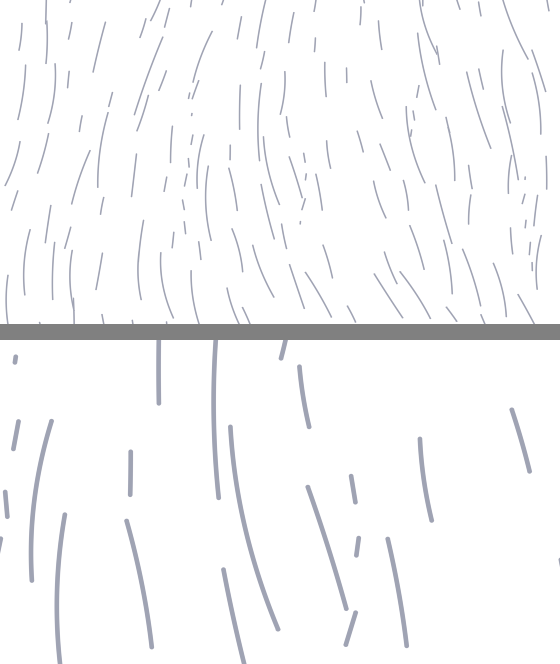
Top: the whole. Bottom: its middle third, enlarged.
Give the GLSL for this pattern, as a WebGL 1 fragment shader.

```glsl
precision highp float;

uniform vec2 u_resolution;

float hash(vec2 p) {
  return fract(sin(dot(p, vec2(127.1, 311.7))) * 43758.5453);
}

// Lean of the strokes: a slow wave across, tipping left near the bottom
float leanField(vec2 c) {
  return 0.27 * sin(3.2 * c.x + 0.6 + 0.8 * sin(5.0 * c.y))
       - 0.35 * (1.0 - smoothstep(0.02, 0.3, c.y));
}

// Distance to a bent, mostly upright stroke centred on the origin
float strokeDistance(vec2 p, float halfLength, float lean, float bend) {
  float t = clamp(p.y, -halfLength, halfLength);
  float dx = p.x - lean * t - bend * t * t;
  float slope = lean + 2.0 * bend * t;
  return length(vec2(dx * inversesqrt(1.0 + slope * slope), p.y - t));
}

// Long strokes: one per cell, each column shifted by its own amount
float longStrokes(vec2 p) {
  vec2 cell = vec2(0.095, 0.165);
  float column = floor(p.x / cell.x);
  float nearest = 1.0;
  for (int i = -1; i <= 1; i++) {
    float x = column + float(i);
    float shift = hash(vec2(x, 91.3));
    float row = floor(p.y / cell.y - shift);
    for (int j = -1; j <= 1; j++) {
      vec2 id = vec2(x, row + float(j));
      vec2 jitter = vec2(hash(id + 3.1), hash(id + 17.7));
      vec2 centre = (id + vec2(0.0, shift) + 0.2 + 0.6 * jitter) * cell;
      float halfLength = mix(0.02, 0.12, pow(hash(id + 41.9), 1.5));
      float lean = leanField(centre) + 0.3 * (hash(id + 57.3) - 0.5);
      float bend = 2.6 * (hash(id + 73.5) - 0.5);
      float d = strokeDistance(p - centre, halfLength, lean, bend);
      if (hash(id + 88.2) > 0.05) nearest = min(nearest, d);
    }
  }
  return nearest;
}

// A few wavering vertical chains of short dashes
float dashChains(vec2 p) {
  float nearest = 1.0;
  float spacing = 0.068;
  for (int i = 0; i < 4; i++) {
    float k = float(i);
    float middle = mix(0.15, 0.8, hash(vec2(k, 5.2)));
    float reach = mix(0.12, 0.24, hash(vec2(k, 8.6)));
    for (int j = -1; j <= 1; j++) {
      vec2 id = vec2(k, floor(p.y / spacing) + float(j));
      float y = (id.y + 0.3 + 0.4 * hash(id + 23.4)) * spacing;
      float x = 0.58 + 0.35 * k + 0.014 * sin(13.0 * y + 2.0 * k);
      float halfLength = mix(0.002, 0.019, hash(id + 61.8));
      float lean = 0.7 * (hash(id + 37.1) - 0.5);
      float d = strokeDistance(p - vec2(x, y), halfLength, lean, 0.0);
      if (abs(y - middle) < reach) nearest = min(nearest, d);
    }
  }
  return nearest;
}

void main() {
  vec2 p = gl_FragCoord.xy / u_resolution.y;
  float pixel = 1.0 / u_resolution.y;

  float d = min(longStrokes(p), dashChains(p)) - 0.0024;
  float ink = 1.0 - smoothstep(-0.65 * pixel, 0.65 * pixel, d);

  vec3 paper = vec3(1.0);
  vec3 slate = vec3(0.625, 0.638, 0.703);
  gl_FragColor = vec4(mix(paper, slate, ink), 1.0);
}
```
